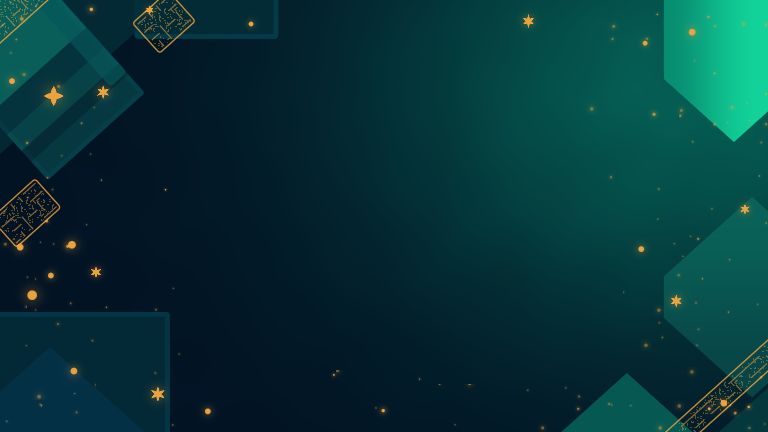
Give the GLSL for this background, as a Shadertoy shader.

```glsl
// Navy to emerald backdrop with cut-gem panels, gold circuit tiles and drifting gold dust.

const vec3 NAVY = vec3(0.008, 0.072, 0.138);
const vec3 TEAL = vec3(0.018, 0.36, 0.32);
const vec3 GOLD = vec3(0.92, 0.64, 0.24);
const vec2 CANVAS = vec2(16.0, 9.0);

float hash(vec2 p) {
    vec3 q = fract(vec3(p.xyx) * 0.1031);
    q += dot(q, q.yzx + 33.33);
    return fract((q.x + q.y) * q.z);
}

float cornerSlope(vec2 cell, vec2 offset) {
    float a = 6.2832 * hash(cell);
    return dot(vec2(cos(a), sin(a)), offset);
}

float gradientNoise(vec2 p) {
    vec2 i = floor(p), f = fract(p), e = vec2(0.0, 1.0);
    vec2 u = f * f * f * (f * (f * 6.0 - 15.0) + 10.0);
    return mix(mix(cornerSlope(i, f), cornerSlope(i + e.yx, f - e.yx), u.x),
               mix(cornerSlope(i + e.xy, f - e.xy), cornerSlope(i + e.yy, f - e.yy), u.x), u.y);
}

float cover(float d, float px) { return clamp(0.5 - d / px, 0.0, 1.0); }

float box(vec2 p, vec2 halfSize, float radius) {
    vec2 q = abs(p) - halfSize + radius;
    return length(max(q, 0.0)) + min(max(q.x, q.y), 0.0) - radius;
}

// Hexagon with upright sides and pointed ends
float gem(vec2 p, float halfWidth, float halfHeight) {
    p = abs(p);
    return max(p.x - halfWidth, (p.y + 0.9 * p.x - halfHeight) / 1.345);
}

float star(vec2 p, float radius, float points) {
    float k = abs(fract(atan(p.x, p.y) * points / 6.2832 + 0.5) - 0.5) * 2.0;
    return length(p) - radius * mix(1.0, 0.36, pow(k, 0.6));
}

// Translucent panel with a lighter rim
vec3 panel(vec3 base, vec3 tint, float d, float rim, float px) {
    base = mix(base, tint, cover(d, px));
    return base + tint * rim * cover(abs(d + 0.05) - 0.05, px);
}

// Outlined tile holding random right-angled traces and fine grains
float circuit(vec2 p, vec2 halfSize, float px) {
    float d = box(p, halfSize, 0.06);
    vec2 g = p / 0.22, id = floor(g), f = fract(g) - 0.5;
    float turn = step(0.5, hash(id + 7.0));
    float trace = cover(abs(mix(f.x, f.y, turn)) * 0.22 - 0.012, px) * step(0.4, hash(id + 31.0));
    float grain = step(0.86, hash(floor(p * 36.0) + 90.0)) * 0.4;
    return max(cover(abs(d) - 0.014, px) * 0.85, cover(d + 0.05, px) * max(trace * 0.6, grain));
}

// One jittered gold grain per grid cell
float dust(vec2 p, float cellSize, float seed, float density, float px) {
    vec2 id = floor(p / cellSize);
    vec2 jitter = 0.2 + 0.6 * vec2(hash(id + seed), hash(id + seed + 17.0));
    float d = length(p - (id + jitter) * cellSize);
    float size = mix(0.012, 0.04, pow(hash(id + seed + 41.0), 3.0));
    float lit = step(1.0 - density, hash(id + seed + 73.0));
    return lit * (cover(d - size, px) * 0.75 + 0.25 * exp(-d * d / (size * size * 6.0)));
}

void mainImage(out vec4 fragColor, in vec2 fragCoord) {
    float px = CANVAS.y / iResolution.y;
    vec2 p = fragCoord * px;
    p.x *= CANVAS.x * iResolution.y / (CANVAS.y * iResolution.x);

    // Broad glow at the upper right
    vec2 g = (p - vec2(14.3, 7.2)) / vec2(5.1, 4.0);
    vec3 col = mix(NAVY, TEAL, exp(-0.6 * dot(g, g)));
    col *= 1.0 + 0.06 * gradientNoise(p * 0.8);

    // Slanted frame: x runs up-right along the bands, y down-right across them
    mat2 slant = mat2(0.743, 0.669, 0.669, -0.743);
    vec2 s = vec2(dot(p, slant[0]), dot(p, slant[1]));

    // Upper left panels and bands
    col = panel(col, vec3(0.012, 0.17, 0.21), box(p - vec2(4.3, 9.2), vec2(1.5, 1.01), 0.08), 0.35, px);
    col = mix(col, vec3(0.015, 0.18, 0.22), 0.8 * cover(max(s.y + 4.3, s.x - 8.6), px));
    float slab = box(s - vec2(5.61, -6.23), vec2(1.36, 3.0), 0.06);
    vec3 band = mix(vec3(0.035, 0.37, 0.35), vec3(0.02, 0.20, 0.24), cover(-s.y - 5.06, px));
    band = mix(band, vec3(0.025, 0.26, 0.28), cover(-s.y - 4.5, px));
    band = mix(band, vec3(0.015, 0.17, 0.21), cover(-s.y - 4.05, px));
    band = mix(band, vec3(0.02, 0.22, 0.25), cover(-s.y - 3.75, px));
    col = panel(col, band, slab, 0.12, px);
    col = mix(col, vec3(0.02, 0.34, 0.35), 0.65 * cover(box(s - vec2(6.75, -6.8), vec2(0.23, 3.0), 0.08), px));

    // Lower left panels
    col = panel(col, vec3(0.012, 0.16, 0.21), box(p - vec2(1.0, 0.5), vec2(2.54, 2.0), 0.08), 0.3, px);
    col = mix(col, vec3(0.015, 0.19, 0.275), cover(gem(p - vec2(1.04, -1.0), 3.2, 2.77), px));

    // Right hand gems
    vec3 emerald = mix(vec3(0.03, 0.55, 0.44), vec3(0.07, 0.82, 0.60), smoothstep(13.8, 15.8, p.x));
    col = mix(col, emerald, cover(gem(p - vec2(15.29, 9.5), 1.46, 3.46), px));
    vec3 jade = mix(vec3(0.03, 0.27, 0.28), vec3(0.035, 0.38, 0.34), smoothstep(1.0, 4.5, p.y));
    col = mix(col, jade, cover(gem(p - vec2(15.67, 2.81), 1.84, 2.09), px));
    col = mix(col, vec3(0.02, 0.35, 0.32), cover(gem(p - vec2(13.06, -1.0), 2.5, 2.23), px));
    col = mix(col, vec3(0.015, 0.22, 0.24), cover(gem(p - vec2(17.0, -1.0), 2.5, 2.82), px));

    // Circuit tiles: centre and half size in the slanted frame
    vec4 tiles[4] = vec4[4](vec4(8.25, -4.06, 0.50, 0.42), vec4(3.45, -3.03, 0.62, 0.40),
                            vec4(6.0, -6.37, 1.2, 0.35), vec4(11.72, 9.52, 2.2, 0.24));
    float gold = 0.0;
    for (int i = 0; i < 4; i++) gold = max(gold, circuit(s - tiles[i].xy, tiles[i].zw, px));

    // Dust gathers toward the sides and breaks into loose clusters
    float side = smoothstep(3.5, 8.0, abs(p.x - 8.0)) + 0.4 * smoothstep(2.5, 0.0, p.y);
    float density = side * (0.2 + 0.2 * gradientNoise(floor(p) * 0.7 + 3.3));
    for (int i = 0; i < 3; i++) {
        float layer = float(i);
        gold += dust(p + layer * 0.37, 0.75 - 0.2 * layer, layer * 13.0, density, px) * (1.0 - 0.25 * layer);
    }

    // Stars: position and radius; the first has four points
    vec3 stars[8] = vec3[8](vec3(1.12, 7.0, 0.22), vec3(2.15, 7.08, 0.15), vec3(11.01, 8.56, 0.14),
        vec3(14.09, 2.73, 0.14), vec3(15.52, 4.64, 0.12), vec3(3.29, 0.79, 0.17),
        vec3(2.0, 3.33, 0.13), vec3(3.12, 8.79, 0.10));
    for (int i = 0; i < 8; i++) {
        vec2 q = p - stars[i].xy;
        float r = stars[i].z;
        gold += 0.9 * cover(star(q, r, i == 0 ? 4.0 : 6.0), px) + 0.25 * exp(-dot(q, q) / (r * r));
    }

    // Larger round beads
    vec3 beads[12] = vec3[12](vec3(1.5, 3.9, 0.08), vec3(0.67, 2.85, 0.10), vec3(0.25, 7.31, 0.06),
        vec3(1.06, 3.26, 0.06), vec3(5.23, 8.5, 0.05), vec3(14.42, 8.33, 0.07), vec3(13.44, 8.1, 0.05),
        vec3(13.36, 3.81, 0.06), vec3(4.33, 0.43, 0.06), vec3(1.54, 1.27, 0.07), vec3(15.08, 0.6, 0.07),
        vec3(0.42, 3.85, 0.07));
    for (int i = 0; i < 12; i++) {
        float d = length(p - beads[i].xy), r = beads[i].z;
        gold += 0.8 * cover(d - r, px) + 0.2 * exp(-d * d / (r * r * 4.0));
    }

    fragColor = vec4(mix(col, GOLD, clamp(gold, 0.0, 1.0)), 1.0);
}
```
